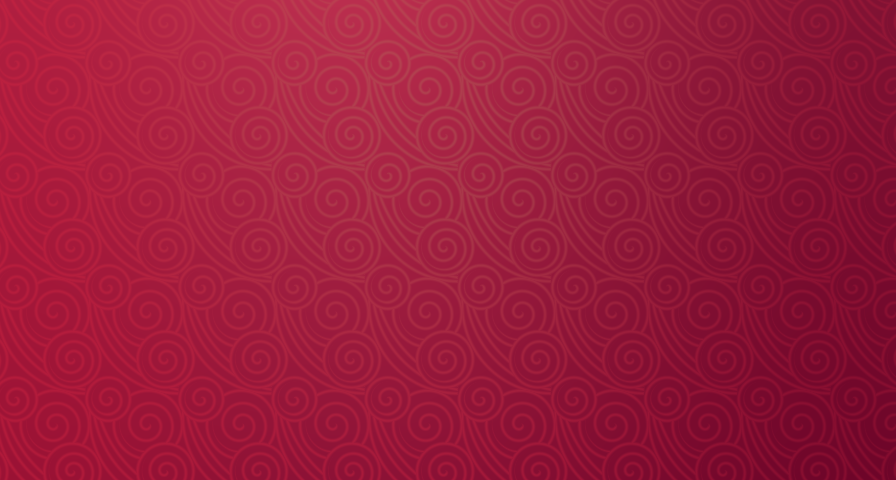
Give the GLSL for this pattern, as a WebGL 1 fragment shader.

```glsl
precision highp float;
// Cloud-scroll ornament: a lattice of three overlapping spiral discs per tile
// with sweeping strands behind them, drawn in faint lines over a crimson
// gradient. Each part is wrapped to its nearest lattice site, then layered.
uniform vec2 u_resolution;

const float TILES_ACROSS = 9.62;
const vec2 TILE = vec2(1.0, 1.203);   // lattice period, in tile widths
const float HALF_LINE = 0.0145;
const float SOFTNESS = 0.016;         // softness of line edges, in tile widths
const float TURN = 6.2831853;

// Offset from the nearest copy of a lattice site.
vec2 wrapTo(vec2 p, vec2 site) {
  return mod(p - site + 0.5 * TILE, TILE) - 0.5 * TILE;
}

// Coverage of a line whose centre lies at distance d.
float stroke(float d, float soft) {
  return 1.0 - smoothstep(HALF_LINE - soft, HALF_LINE + soft, d);
}

// Distance to an Archimedean spiral confined between two radii.
float spiralDistance(vec2 q, float pitch, float phase, float inner, float outer) {
  float r = length(q);
  float angle = atan(q.y, q.x + 1e-5) / TURN;
  float arm = fract(r / pitch - angle - phase + 0.5) - 0.5;
  return max(abs(arm) * pitch, max(inner - r, r - outer));
}

// Lays an opaque disc with a rim and an inner spiral over the ink so far.
float addDisc(float ink, vec2 q, float radius, float pitch, float phase, float soft) {
  float rim = length(q) - radius;
  float inside = 1.0 - smoothstep(-soft, soft, rim);
  float d = spiralDistance(q, pitch, phase, 0.3 * pitch, radius - 0.65 * pitch);
  return max(mix(ink, stroke(d, soft), inside), stroke(abs(rim), soft));
}

// Three arcs that leave side by side and fan out down to the right.
float strands(vec2 q, float soft) {
  float ink = 0.0;
  for (int i = 0; i < 3; i++) {
    float k = float(i);
    vec2 centre = vec2(0.476, -0.439) + k * vec2(0.202, -0.187);
    vec2 start = vec2(-0.476 + 0.063 * k, -0.376);
    float d = abs(length(q - centre) - length(start - centre));
    d = max(d, max(-0.55 - q.y, q.x - 0.46));
    ink = max(ink, stroke(d, soft));
  }
  return ink;
}

// Blends three colours from left to right, peaking left of the middle.
vec3 threeStops(float x, vec3 left, vec3 middle, vec3 right) {
  vec3 c = mix(left, middle, smoothstep(0.0, 0.38, x));
  return mix(c, right, smoothstep(0.38, 1.0, x));
}

// Crimson ground: bright at the top, deep at the lower right.
vec3 ground(vec2 uv) {
  vec3 top = threeStops(uv.x, vec3(0.69, 0.12, 0.25),
                        vec3(0.73, 0.18, 0.305), vec3(0.505, 0.07, 0.20));
  vec3 bottom = threeStops(uv.x, vec3(0.605, 0.07, 0.205),
                           vec3(0.55, 0.07, 0.21), vec3(0.43, 0.02, 0.16));
  return mix(bottom, top, uv.y);
}

// Line tint: warm tan near the upper middle, red toward the edges.
vec3 lineTint(vec2 uv) {
  float reach = length((uv - vec2(0.5, 0.78)) * vec2(1.0, 0.65));
  return mix(vec3(0.70, 0.42, 0.35), vec3(0.84, 0.15, 0.26),
             smoothstep(0.05, 0.52, reach));
}

void main() {
  vec2 uv = gl_FragCoord.xy / u_resolution;
  float pixel = TILES_ACROSS / u_resolution.x;
  float soft = max(SOFTNESS, 0.7 * pixel);

  // Tile coordinates run down from the top left corner.
  vec2 p = vec2(gl_FragCoord.x, u_resolution.y - gl_FragCoord.y) * pixel;

  // Back to front: strands, large disc, medium disc, small disc.
  float ink = strands(wrapTo(p, vec2(1.441, 1.303)), soft);
  ink = addDisc(ink, wrapTo(p, vec2(0.589, 0.952)), 0.367, 0.125, 0.1, soft);
  ink = addDisc(ink, wrapTo(p, vec2(0.777, 1.454)), 0.300, 0.104, 0.1, soft);
  ink = addDisc(ink, wrapTo(p, vec2(0.163, 0.677)), 0.232, 0.106, 0.3, soft);

  // Lines fade toward the dark right side.
  float opacity = mix(0.37, 0.22, smoothstep(0.45, 1.0, uv.x));
  gl_FragColor = vec4(mix(ground(uv), lineTint(uv), ink * opacity), 1.0);
}
```
